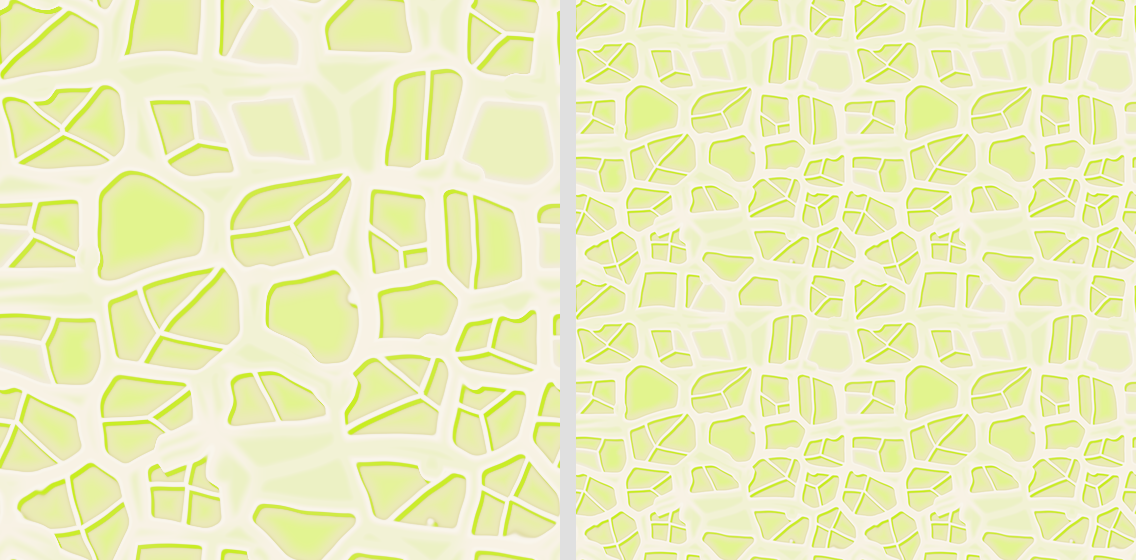
Left: one tile. Right: repeated 2 by 2.
Write a Shadertoy shader that draws this texture.

```glsl
// Cracked paving: lime-edged pale green stones set in wide cream joints.
// Wrapping Voronoi cells are trimmed by skewed boxes, then split by local
// cracks; a shifted copy of the distance field draws the upper left rims.
#define GRID vec2(5.0, 6.0)
#define JITTER 0.62
#define JOINT 0.017
#define CRACK 0.0046
#define ROUNDING 0.010
#define WARP 0.026
#define RIM_SHIFT vec2(-0.0052, 0.0066)
#define GHOST_SHARE 0.13
#define LIME vec3(0.78, 0.93, 0.10)
#define CORE vec3(0.88, 0.96, 0.54)
#define BEIGE vec3(0.925, 0.915, 0.73)
#define CREAM vec3(0.972, 0.950, 0.900)

struct Stone { float dist; float wall; float ghost; float tone; };

vec2 hash2(vec2 cell, float seed) {
    vec3 q = fract(vec3(cell.xyx + seed * 17.3) * vec3(0.1031, 0.1030, 0.0973));
    q += dot(q, q.yzx + 33.33);
    return fract((q.xx + q.yz) * q.zy);
}

// Value noise, two channels, repeating over the unit square.
vec2 noise2(vec2 p, float period, float seed) {
    vec2 i = floor(p * period), f = fract(p * period);
    f = f * f * (3.0 - 2.0 * f);
    vec2 a = hash2(mod(i, period), seed);
    vec2 b = hash2(mod(i + vec2(1, 0), period), seed);
    vec2 c = hash2(mod(i + vec2(0, 1), period), seed);
    vec2 d = hash2(mod(i + vec2(1, 1), period), seed);
    return mix(mix(a, b, f.x), mix(c, d, f.x), f.y);
}

float smoothMin(float a, float b, float k) {
    float h = max(k - abs(a - b), 0.0) / k;
    return min(a, b) - h * h * k * 0.25;
}

vec2 site(vec2 cell) {
    vec2 r = hash2(mod(cell, GRID), 1.0);
    return (cell + 0.5 + JITTER * (r - 0.5)) / GRID;
}

float bisector(vec2 p, vec2 a, vec2 b) {
    return dot(0.5 * (a + b) - p, normalize(b - a));
}

// Seeds on a ring around the stone centre; their borders are the cracks.
vec2 shard(vec2 id, float i, float count) {
    vec2 r = hash2(id, 5.0 + i);
    float angle = 6.2832 * (i + 0.65 * r.x) / count + 6.2832 * hash2(id, 4.0).x;
    return mix(0.022, 0.052, r.y) * vec2(cos(angle), sin(angle));
}

Stone stoneAt(vec2 p) {
    float bite = smoothstep(0.74, 0.92, noise2(p, 13.0, 9.0).x);
    p += WARP * (noise2(p, 7.0, 2.0) - 0.5) + 0.0045 * (noise2(p, 26.0, 3.0) - 0.5);

    // Nearest stone
    vec2 base = floor(p * GRID), cell = base;
    float best = 9.0;
    for (int y = -1; y <= 1; y++)
    for (int x = -1; x <= 1; x++) {
        vec2 c = base + vec2(x, y), v = site(c) - p;
        if (dot(v, v) < best) { best = dot(v, v); cell = c; }
    }
    vec2 center = site(cell), id = mod(cell, GRID), local = p - center;

    // Rounded distance to the cell walls
    float wall = 1.0;
    for (int y = -2; y <= 2; y++)
    for (int x = -2; x <= 2; x++)
        if (x != 0 || y != 0)
            wall = smoothMin(wall, bisector(p, center, site(cell + vec2(x, y))), ROUNDING);

    // Skewed box trim leaves some stones small and squarish
    vec2 size = hash2(id, 2.0), skew = (hash2(id, 3.0) - 0.5) * vec2(0.5, 0.25);
    vec2 side = mix(vec2(0.055, 0.047), vec2(0.14, 0.12), size) - abs(local + skew * local.yx);
    float edge = wall - JOINT * mix(0.7, 1.25, hash2(id, 11.0).x);
    edge = smoothMin(edge, min(side.x, side.y), ROUNDING) - 0.022 * bite;

    // Cracks split the larger stones
    float count = size.x + size.y < 0.5 ? 1.0 : floor(1.7 + 3.2 * hash2(id, 12.0).x);
    float index = 0.0, crack = 1.0;
    best = 9.0;
    for (float i = 0.0; i < count; i++) {
        float d = distance(local, shard(id, i, count));
        if (d < best) { best = d; index = i; }
    }
    vec2 own = shard(id, index, count);
    for (float i = 0.0; i < count; i++)
        if (i != index) crack = min(crack, bisector(local, own, shard(id, i, count)));

    vec2 look = hash2(id, 20.0 + index);
    float dist = smoothMin(edge, crack - CRACK, 0.004);
    return Stone(dist, wall, step(look.x, GHOST_SHARE), look.y);
}

void mainImage(out vec4 fragColor, in vec2 fragCoord) {
    vec2 p = fragCoord / iResolution.xy;
    float soft = max(0.0013, 0.8 / iResolution.y);
    Stone s = stoneAt(p);
    float lit = stoneAt(p + RIM_SHIFT).dist;
    vec2 cloud = noise2(p, 8.0, 6.0), grain = noise2(p, 19.0, 7.0);

    // Joints: white beside the stones, then cream, pale green where wide
    float away = max(-s.dist, 0.0);
    vec3 joint = mix(vec3(0.99, 0.98, 0.96), CREAM, smoothstep(0.001, 0.009, away));
    float wide = smoothstep(0.010, 0.032, away) * smoothstep(0.0, 0.018, s.wall);
    float haze = 0.5 * smoothstep(0.45, 0.8, cloud.x) * smoothstep(0.006, 0.014, away);
    joint = mix(joint, vec3(0.925, 0.945, 0.77), max(wide, haze));
    joint = mix(joint, vec3(0.89, 0.85, 0.72), 0.45 * exp(-away / 0.0022));

    // Stone faces: beige rim deepening to a greener core
    float depth = min(s.dist, lit + 0.004);
    float core = smoothstep(0.0, 0.036, depth + 0.010 * (grain.x - 0.5));
    vec3 face = mix(BEIGE, mix(CORE, vec3(0.91, 0.945, 0.65), 0.75 * s.tone), core);
    face = mix(face, vec3(0.80, 0.76, 0.50), 0.4 * exp(-max(s.dist, 0.0) / 0.0018));

    // Lime rim along the upper left with a thin tan inner line
    float rim = 1.0 - smoothstep(-soft, soft, lit);
    face = mix(face, vec3(0.79, 0.78, 0.42), 0.5 * exp(-abs(lit) / 0.0015));
    face = mix(face, LIME, rim * mix(0.65, 1.0, cloud.y));

    // Ghost pieces stay pale and blurred
    float solid = smoothstep(-soft, soft, s.dist);
    vec3 pale = mix(joint, vec3(0.925, 0.945, 0.74), smoothstep(0.0, 0.016, s.dist));
    fragColor = vec4(mix(joint, mix(face, pale, s.ghost), solid), 1.0);
}
```
